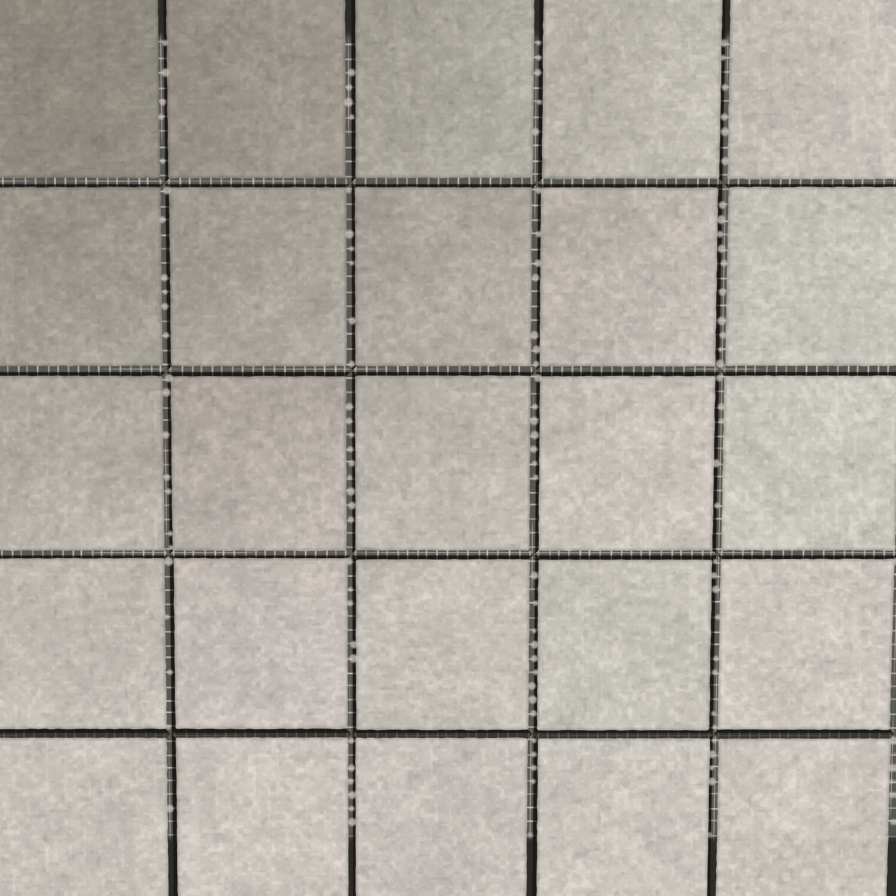
Write a WebGL 1 fragment shader that draws this texture.

```glsl
precision highp float;
// Grey stone mosaic tiles, five by five, with dark open joints and a pale backing mesh.

uniform vec2 u_resolution;

#define GAP 0.048
#define CORNER 0.012
#define JITTER 0.008
#define THREAD_WIDTH 0.009
#define THREADS_ACROSS 18.0
#define THREADS_DOWN 13.0
#define STONE_LIGHT vec3(0.785, 0.765, 0.735)
#define STONE_SHADE vec3(0.555, 0.53, 0.49)
#define JOINT_DARK vec3(0.11, 0.10, 0.09)
#define JOINT_GREY vec3(0.35, 0.34, 0.32)
#define THREAD vec3(0.75, 0.74, 0.71)

float hash(vec2 p) {
  return fract(sin(dot(p, vec2(127.1, 311.7))) * 43758.545);
}

float noise(vec2 p) {
  vec2 i = floor(p), f = fract(p);
  f = f * f * (3.0 - 2.0 * f);
  return mix(mix(hash(i), hash(i + vec2(1.0, 0.0)), f.x),
             mix(hash(i + vec2(0.0, 1.0)), hash(i + 1.0), f.x), f.y);
}

float fbm(vec2 p) {
  float sum = 0.0, gain = 0.5;
  for (int i = 0; i < 4; i++) {
    sum += gain * noise(p);
    p = mat2(1.6, 1.2, -1.2, 1.6) * p + 7.3;
    gain *= 0.55;
  }
  return sum / 1.01;
}

// Antialiased coverage of a signed distance
float cover(float d, float px) {
  return clamp(0.5 - d / px, 0.0, 1.0);
}

// Canvas to tile units: columns narrow towards the bottom, rows tighten slightly
vec2 tileSpace(vec2 p) {
  float u = (p.x - 0.391 - 0.002 * p.y) / (0.21 - 0.0098 * p.y);
  float w = p.y - 0.2044;
  return vec2(min(u, 3.0), w * (4.71 + 0.278 * w));
}

// Mottled stone with fine pale and dark grains
vec3 stone(vec2 p, vec2 id) {
  float falloff = 1.0 - smoothstep(0.0, 1.1, length(p * vec2(1.0, 1.2)));
  vec3 col = mix(STONE_LIGHT, STONE_SHADE, falloff);
  vec2 q = p + 5.0 * vec2(hash(id + 3.1), hash(id + 8.7));
  float cloud = fbm(q * 22.0) - 0.5;
  float grain = fbm(q * 115.0) - 0.5;
  float fleck = smoothstep(0.58, 0.78, noise(q * 190.0) + 0.35 * cloud);
  float pit = smoothstep(0.68, 0.9, noise(q * 150.0 + 40.0));
  col *= 1.0 + 0.10 * cloud + 0.17 * grain + 0.05 * fleck - 0.05 * pit;
  float tint = hash(id + 1.7) - 0.5;
  return col * (1.0 + 0.035 * (hash(id) - 0.5) + tint * vec3(0.025, -0.008, 0.012));
}

// Joint with a shadowed side, cross threads and a faint lengthwise thread
vec3 joint(float along, float across, float line, float count, float mesh, float px) {
  float side = hash(vec2(line, count)) > 0.35 ? 1.0 : -1.0;
  float shadow = smoothstep(0.0, 0.22, across * side / GAP);
  vec3 col = mix(JOINT_GREY, JOINT_DARK, mix(1.0, shadow, 0.3 + 0.7 * mesh));
  float k = floor(along * count);
  float wobble = 0.25 * (hash(vec2(k, line)) - 0.5);
  float d = abs(fract(along * count) - 0.5 - wobble) / count;
  float cross = cover(d - 0.5 * THREAD_WIDTH, px);
  float strength = mesh * mix(0.55, 1.0, hash(vec2(k, line + 9.0)));
  col = mix(col, THREAD, cross * strength * (1.0 - 0.75 * shadow));
  float runner = cover(abs(across + side * 0.22 * GAP) - 0.003, px);
  float patchy = smoothstep(0.4, 0.75, noise(vec2(along * 2.5, line * 5.0)));
  return mix(col, THREAD, 0.65 * runner * patchy * mesh);
}

// Glue beads of varied size on the threads of a vertical joint
float glue(vec2 d, float along, float line, float px) {
  float k = floor(along * THREADS_DOWN);
  float size = hash(vec2(k, line + 21.0));
  float shift = (hash(vec2(k, line + 33.0)) - 0.5) * GAP * 0.6;
  vec2 c = vec2(d.x - shift, (fract(along * THREADS_DOWN) - 0.5) / THREADS_DOWN);
  return cover(length(c) - 0.023 * size, 2.0 * px) * step(0.5, size);
}

void main() {
  vec2 p = gl_FragCoord.xy / u_resolution;
  p.y = 1.0 - p.y;
  vec2 t = tileSpace(p);
  float px = 1.3 / (0.205 * min(u_resolution.x, u_resolution.y));

  // Joints, choosing the nearest line
  vec2 line = floor(t + 0.5), d = t - line;
  float meshDown = smoothstep(-0.8, -0.72, t.y) * (1.0 - smoothstep(3.55, 3.62, t.y));
  float meshAcross = 1.0 - 0.75 * step(2.5, t.y);
  bool vertical = abs(d.x) < abs(d.y);
  vec3 col = vertical ? joint(t.y, d.x, line.x, THREADS_DOWN, meshDown, px)
                      : joint(t.x, d.y, line.y, THREADS_ACROSS, meshAcross, px);

  // Slightly misplaced tiles with softly worn rims
  vec2 id = floor(t);
  vec2 offset = JITTER * (vec2(hash(id + 4.4), hash(id + 6.2)) - 0.5);
  vec2 b = abs(fract(t) - 0.5 - offset) - (0.5 - 0.5 * GAP - CORNER);
  float edge = length(max(b, 0.0)) + min(max(b.x, b.y), 0.0) - CORNER;
  edge += 0.004 * (noise(p * 140.0) - 0.5);
  vec3 face = stone(p, id) * (1.0 - 0.14 * smoothstep(-0.022, 0.0, edge));
  col = mix(col, face, cover(edge, px));

  // Beads sit over joint and rim
  col = mix(col, THREAD, 0.8 * glue(d, t.y, line.x, px) * meshDown);
  gl_FragColor = vec4(col, 1.0);
}
```
